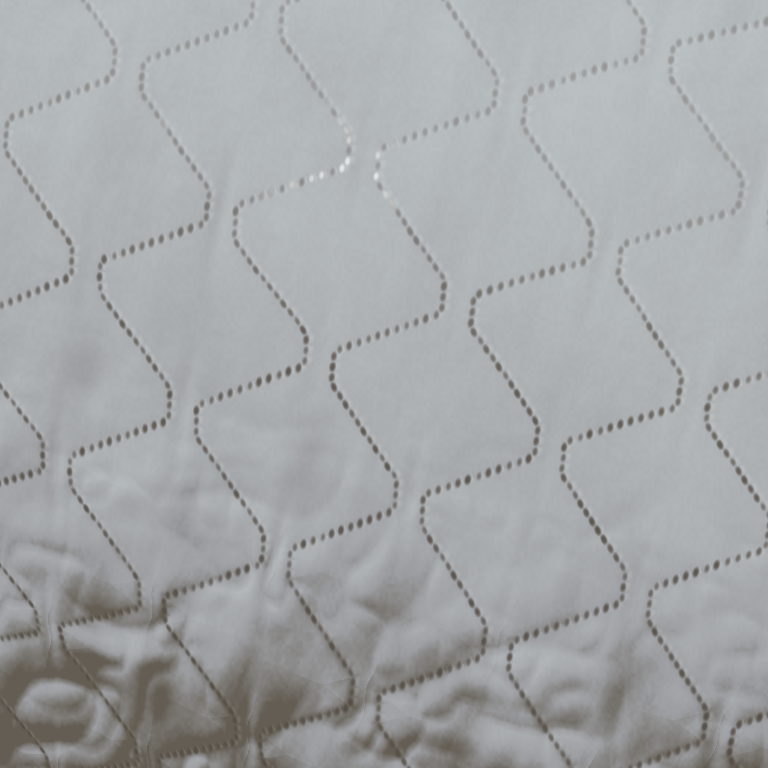
Give the GLSL for this texture, as a WebGL 2 fragment shader.

```glsl
#version 300 es
precision highp float;

uniform vec2 u_resolution;
out vec4 outColor;

// Fabric tones
const vec3 SHADOW = vec3(0.39, 0.365, 0.325);
const vec3 MID = vec3(0.61, 0.615, 0.63);
const vec3 LIGHT = vec3(0.71, 0.73, 0.74);
const vec3 HOLE = vec3(0.33, 0.30, 0.27);
const vec3 THREAD = vec3(0.80, 0.82, 0.82);
const vec3 GLINT = vec3(0.95, 0.97, 0.97);

// Quilt lattice and perspective
const vec2 ANCHOR = vec2(0.518, 0.375);
const vec2 STEP_ACROSS = vec2(0.178, 0.069);
const vec2 STEP_UP = vec2(0.060, 0.258);
const vec2 TILT = vec2(0.06, 0.03);
const float FAN = 0.13;
const float BOW = 0.25;
const float SAG = 0.4;

// One repeat of the stitched zigzag, and the holes on each of its sides
const vec2 PATH[5] = vec2[5](vec2(0.0), vec2(-0.004, -0.041), vec2(-0.143, -0.090),
                             vec2(-0.146, -0.131), vec2(-0.060, -0.258));
const float HOLES[4] = float[4](3.0, 11.0, 3.0, 11.0);
const vec2 HOLE_SIZE = vec2(0.0031, 0.0050);
const float SOFTNESS = 0.0015;

float hash(vec2 p) {
    vec3 q = fract(vec3(p.xyx) * 0.1031);
    q += dot(q, q.yzx + 33.33);
    return fract((q.x + q.y) * q.z);
}

float noise(vec2 p) {
    vec2 i = floor(p), f = fract(p);
    f = f * f * (3.0 - 2.0 * f);
    return mix(mix(hash(i), hash(i + vec2(1, 0)), f.x),
               mix(hash(i + vec2(0, 1)), hash(i + vec2(1, 1)), f.x), f.y);
}

float fbm(vec2 p) {
    float sum = 0.0, amp = 0.5;
    for (int i = 0; i < 4; i++) {
        sum += amp * noise(p);
        p = mat2(1.6, 1.2, -1.2, 1.6) * p + 17.0;
        amp *= 0.5;
    }
    return sum;
}

// Height of the crumpled cloth, with sharp creases
float crumple(vec2 p) {
    p += 0.05 * vec2(noise(p * 9.0 + 5.0), noise(p * 9.0 + 60.0));
    return abs(noise(p * vec2(13.0, 10.0)) - 0.5) + 0.5 * abs(noise(p.yx * 24.0 + 31.0) - 0.5);
}

// Flattens the receding cloth onto the regular lattice
vec2 unwarp(vec2 uv) {
    vec2 d = uv - ANCHOR;
    d += d.x * vec2(-FAN * min(d.y, 0.3), BOW * max(d.x, 0.0) * d.y);
    float s = max(0.0, -d.x - d.y - 0.35);
    return d / (1.0 + dot(TILT, d)) - SAG * s * s;
}

float ellipse(vec2 d, vec2 size, float soft) {
    float r = (length(d / size) - 1.0) * size.x;
    return 1.0 - smoothstep(-soft, soft, r);
}

vec3 fabric(float tone) {
    tone = clamp(tone, 0.0, 1.1);
    return tone < 0.5 ? mix(SHADOW, MID, tone * 2.0) : mix(MID, LIGHT, tone * 2.0 - 1.0);
}

void main() {
    float side = min(u_resolution.x, u_resolution.y);
    vec2 uv = gl_FragCoord.xy / side;
    float soft = SOFTNESS + 0.5 / side;
    vec2 q = unwarp(uv);
    q += 0.005 * (vec2(noise(uv * 9.0), noise(uv * 9.0 + 40.0)) - 0.5);

    float height = uv.y + 0.25 * uv.x;
    float rough = 1.0 - smoothstep(0.1, 0.65, height);

    // Stitches, nearest seam, dents and channel folds from the neighbouring repeats
    vec2 base = round(inverse(mat2(STEP_ACROSS, STEP_UP)) * (q + vec2(0.07, 0.12)));
    vec2 seam = vec2(1.0);
    float hole = 0.0, thread = 0.0, glint = 0.0, dent = 0.0, channel = 0.0;
    for (int n = 0; n < 9; n++) {
        vec2 id = base + vec2(n % 3 - 1, n / 3 - 1);
        vec2 p = q - STEP_ACROSS * id.x - STEP_UP * id.y;
        vec2 c = p - vec2(-0.115, 0.03);
        c.x -= 0.35 * c.y;
        float press = smoothstep(0.45, 1.0, hash(id + 71.0));
        dent += press * exp(-dot(c * c, vec2(1600.0, 400.0)));
        vec2 f = p - vec2(0.016, -0.03);
        f.x = (f.x - 0.2 * f.y) / 0.012;
        channel += f.x * exp(-f.x * f.x - 200.0 * f.y * f.y) * (0.6 + 0.8 * press);
        for (int k = 0; k < 4; k++) {
            vec2 a = PATH[k], ab = PATH[k + 1] - a;
            float t = clamp(dot(p - a, ab) / dot(ab, ab), 0.0, 1.0);
            vec2 d = p - a - ab * t;
            if (dot(d, d) < dot(seam, seam)) seam = d;
            float slot = min(floor(t * HOLES[k]), HOLES[k] - 1.0);
            float rnd = hash(id * 37.0 + vec2(slot, float(k) * 13.0) + 200.0);
            vec2 h = p - a - ab * (slot + 0.5) / HOLES[k];
            h.x += (k == 3 ? 0.25 : -0.1) * h.y + 0.0014 * (rnd - 0.5);
            hole = max(hole, ellipse(h, HOLE_SIZE * (0.85 + 0.3 * rnd), soft) * (0.65 + 0.35 * rnd));
            thread = max(thread, ellipse(h - vec2(0.0055, 0.002), HOLE_SIZE, soft * 1.6));
            glint = max(glint, ellipse(h, HOLE_SIZE * 1.1, soft) * step(0.5, rnd));
        }
    }

    // Overall light, creases lit from the upper left, and puffed cells
    float dist = length(seam);
    float tone = mix(0.1, 0.77, smoothstep(0.0, 0.55, height)) + 0.24 * smoothstep(0.45, 1.1, height);
    vec2 fold = vec2(uv.x - 0.28 * uv.y, uv.y + 0.25 * uv.x);
    tone += (fbm(fold * vec2(16.0, 5.0)) - 0.47) * (0.24 + 0.45 * rough);
    tone += (crumple(fold + vec2(0.009, -0.013)) - crumple(fold)) * (0.12 + 1.5 * rough);
    tone += channel * (0.2 + 0.2 * rough);
    tone -= dot(seam, vec2(-0.4, 0.9)) / (dist + 0.006) * exp(-dist / 0.03) * (0.05 + 0.32 * rough);
    tone -= exp(-dist * dist / 0.00005) * (0.04 + 0.2 * rough);
    tone -= dent * 0.28 * (1.0 - smoothstep(0.5, 0.8, height));
    tone += (noise(uv * vec2(260.0, 190.0)) - 0.5) * 0.07;
    vec3 color = fabric(tone);

    // Holes fade toward the bright side, where some catch the light
    float fade = 1.0 - 0.62 * smoothstep(0.55, 1.0, uv.y + 0.22 * uv.x);
    vec2 gleam = (uv - vec2(0.5, 0.79)) / vec2(0.32, 0.07);
    float shine = exp(-dot(gleam, gleam)) * smoothstep(0.35, 0.6, noise(uv * 8.0 + 3.0));
    color = mix(color, THREAD, thread * 0.38 * (1.0 - 0.6 * rough));
    color = mix(color, HOLE, hole * fade * 0.9);
    color = mix(color, GLINT, glint * shine * 0.9);
    outColor = vec4(color, 1.0);
}
```
